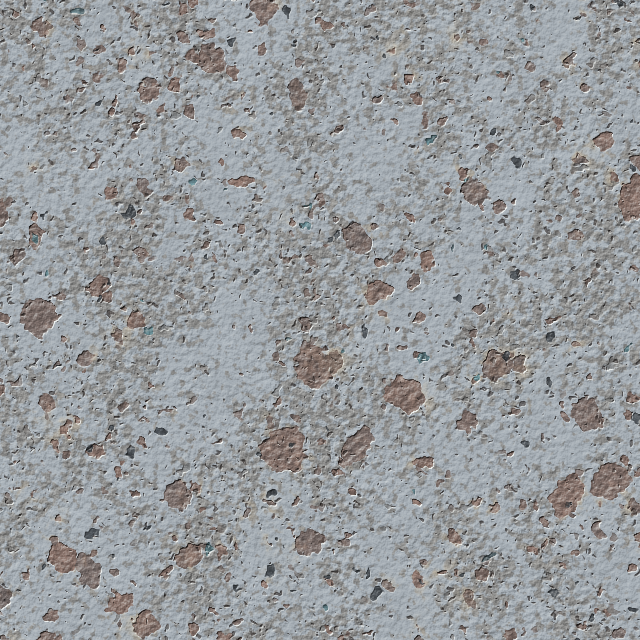
Give the GLSL for this texture, as a WebGL 2 fragment shader.

```glsl
#version 300 es
precision highp float;

uniform vec2 u_resolution;
out vec4 fragColor;

#define PAINT vec3(0.650, 0.683, 0.712)
#define GRIT vec3(0.55, 0.55, 0.545)
#define RUST vec3(0.465, 0.385, 0.355)
#define STONE vec3(0.25, 0.27, 0.29)
#define TEAL vec3(0.33, 0.47, 0.50)
#define CREAM vec3(0.80, 0.75, 0.66)
#define CAVITY vec3(0.21, 0.18, 0.17)
#define GLINT vec3(0.95, 0.96, 0.95)
#define TO_LIGHT vec2(-0.0010, 0.0016)
#define EDGE 0.0012
#define GRAIN 0.95

struct Surface {
    float height, rough, flake, pit;
    vec2 chip, stone;   // signed distance, random id
};

vec3 hash3(vec2 p) {
    vec3 q = fract(p.xyx * vec3(0.1031, 0.1030, 0.0973));
    q += dot(q, q.yxz + 33.33);
    return fract((q.xxy + q.yzz) * q.zyx);
}

float cornerSlope(vec2 corner, vec2 offset) {
    float angle = 6.2832 * hash3(corner).x;
    return dot(vec2(cos(angle), sin(angle)), offset);
}

float gradientNoise(vec2 p) {
    vec2 i = floor(p), f = p - i;
    vec2 u = f * f * f * (f * (f * 6.0 - 15.0) + 10.0);
    vec2 e = vec2(1.0, 0.0);
    float low = mix(cornerSlope(i, f), cornerSlope(i + e, f - e), u.x);
    float high = mix(cornerSlope(i + e.yx, f - e.yx), cornerSlope(i + e.xx, f - e.xx), u.x);
    return mix(low, high, u.y);
}

float fbm(vec2 p) {
    float sum = 0.0, amplitude = 1.0;
    for (int i = 0; i < 3; i++) {
        sum += amplitude * gradientNoise(p);
        p = mat2(1.6, 1.2, -1.2, 1.6) * p + 17.3;
        amplitude *= 0.5;
    }
    return sum;
}

// Nearest randomly sized, turned and flattened blob: distance and id.
vec2 scatter(vec2 p, float cells, float share, float size) {
    vec2 nearest = vec2(1.0, 0.0);
    p *= cells;
    for (int y = -1; y <= 1; y++)
    for (int x = -1; x <= 1; x++) {
        vec2 id = floor(p) + vec2(x, y);
        vec3 place = hash3(id + cells);
        float cluster = 1.0 + 1.3 * gradientNoise(id / cells * 4.0 + 3.7);
        if (place.z > share * cluster) continue;
        vec3 form = hash3(id + cells * 3.0 + 41.0);
        float c = cos(form.y * 6.2832), s = sin(form.y * 6.2832);
        vec2 q = mat2(c, s, -s, c) * (p - id - place.xy);
        q.y *= 1.0 + 0.7 * form.z;
        float d = length(q) - size * mix(0.3, 1.0, form.x * form.x);
        if (d < nearest.x) nearest = vec2(d, fract(form.x * 7.0 + form.z * 5.0));
    }
    return vec2(nearest.x / cells, nearest.y);
}

float inside(float d) {
    return 1.0 - smoothstep(-EDGE, EDGE, d);
}

Surface surfaceAt(vec2 p) {
    Surface s;
    // Ragged outlines come from bending the plane
    vec2 bent = p + 0.010 * vec2(gradientNoise(p * 38.0), gradientNoise(p * 38.0 + 31.0))
                  + 0.005 * vec2(gradientNoise(p * 115.0), gradientNoise(p * 115.0 + 57.0));
    s.rough = smoothstep(-0.5, 0.5, 0.8 * fbm(p * vec2(7.0, 4.5) + 9.0) + 0.7 * gradientNoise(p * 24.0));
    vec2 large = scatter(bent, 10.0, 0.46, 0.38);
    vec2 small = scatter(bent, 30.0, 0.32, 0.36);
    s.chip = large.x < small.x ? large : small;
    s.chip.x += 0.007 * fbm(p * 62.0 + 12.0);
    s.stone = scatter(bent, 25.0, 0.15, 0.27);
    s.stone.x += 0.003 * gradientNoise(p * 150.0);
    s.pit = inside(scatter(bent, 105.0, 0.10 + 0.22 * s.rough, 0.36).x);
    float crust = fbm(p * 36.0 + 5.0);
    s.flake = smoothstep(-0.05, 0.05, crust - 0.56 + 0.16 * s.rough);

    // Fine grain, and lips whose sharpness varies along the outline
    float lip = mix(0.25, 0.9, smoothstep(-0.25, 0.25, gradientNoise(p * 30.0 + 44.0)));
    float chip = inside(s.chip.x);
    float grain = fbm(p * 95.0) * GRAIN * mix(0.5, 1.0, max(s.rough, chip));
    s.height = grain - lip * max(chip, 0.8 * s.flake)
             - 0.45 * inside(s.stone.x) - 0.5 * s.pit;
    return s;
}

void main() {
    vec2 p = gl_FragCoord.xy / min(u_resolution.x, u_resolution.y);
    Surface s = surfaceAt(p);
    float slope = clamp(s.height - surfaceAt(p + TO_LIGHT).height, -1.0, 1.0);
    float mottle = fbm(p * 72.0 + 23.0);

    // Paint worn down to grit, with warm stains around the chips
    float worn = smoothstep(0.0, 0.3, mottle * 0.8 + (s.rough - 0.42) * 0.45);
    vec3 color = mix(PAINT * (1.0 + 0.04 * fbm(p * 14.0)), GRIT, worn);
    float stain = smoothstep(0.15, 0.55, fbm(p * 8.0 + 61.0) + 0.5 * mottle);
    color = mix(color, CREAM, 0.7 * stain * exp(-110.0 * max(s.chip.x, 0.0)));

    // Flakes, chips, stones and pits
    float warm = smoothstep(-0.2, 0.2, gradientNoise(p * 14.0 + 80.0));
    color = mix(color, mix(GRIT * 0.87, RUST, warm), 0.65 * s.flake);
    vec3 chipColor = RUST * (0.9 + 0.25 * s.chip.y + 0.3 * mottle);
    color = mix(color, chipColor, mix(0.7, 0.97, s.chip.y) * inside(s.chip.x));
    vec3 stoneColor = mix(STONE, TEAL, smoothstep(0.72, 0.8, s.stone.y));
    color = mix(color, stoneColor * (1.0 + 0.7 * mottle), 0.85 * inside(s.stone.x));
    color = mix(color, CAVITY, 0.6 * s.pit);

    // Light from the upper left
    color *= 1.0 + 0.75 * min(slope, 0.0);
    color = mix(color, GLINT, 0.95 * max(slope, 0.0));
    fragColor = vec4(color, 1.0);
}
```
